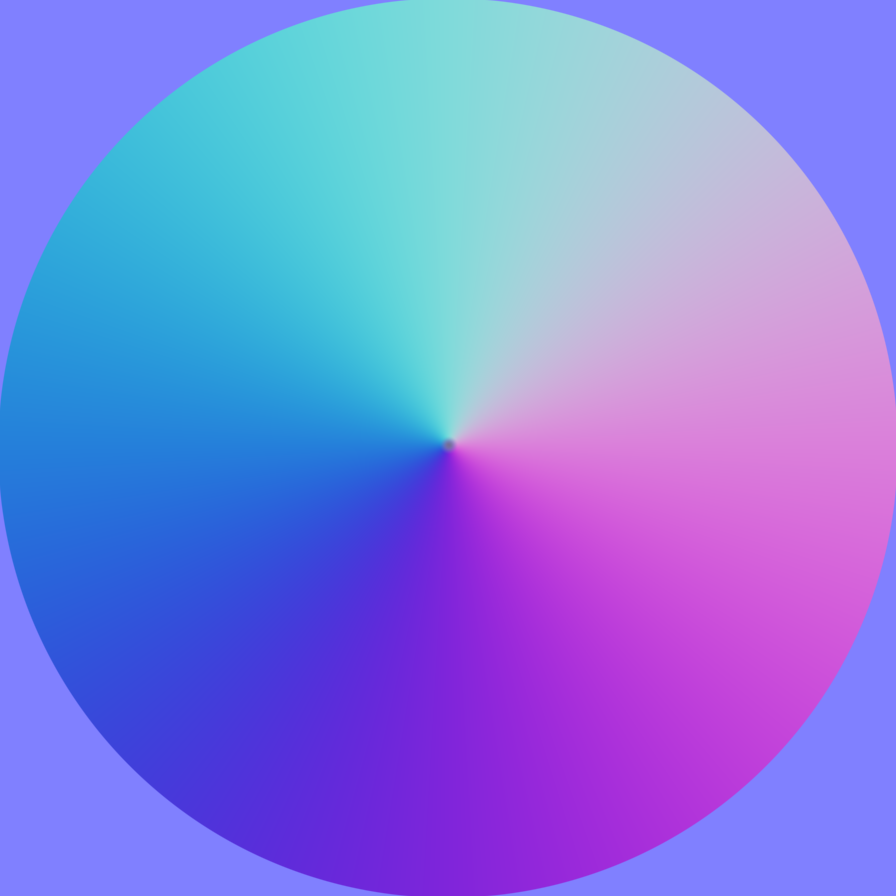
This texture map is drawn by a three.js fragment shader. Its source:

```glsl
varying vec2 vUv;

const vec2 DISC_CENTER = vec2(0.5, 0.5);
const float DISC_RADIUS = 0.502;
const float EDGE_SOFTNESS = 0.001;
const vec2 APEX = vec2(0.501, 0.503);
const float CONE_SLOPE = 1.0;
const float TIP_RADIUS = 0.011;
const float TIP_STRENGTH = 0.85;
const vec3 TIP_COLOR = vec3(0.45, 0.42, 0.52);
const vec3 FLAT_NORMAL = vec3(0.0, 0.0, 1.0);

// Surface normal of a cone, flattened smoothly at its tip
vec3 coneNormal(vec2 offset) {
  float radius = length(offset);
  vec2 outward = offset / max(radius, 0.0001);
  float tilt = CONE_SLOPE * smoothstep(0.0, TIP_RADIUS, radius);
  return normalize(vec3(outward * tilt, 1.0 / CONE_SLOPE));
}

vec3 encodeNormal(vec3 normal) {
  return normal * 0.5 + 0.5;
}

void main() {
  // Cone facing the viewer
  vec2 apexOffset = vUv - APEX;
  vec3 coneColor = encodeNormal(coneNormal(apexOffset));

  // Muted spot where all directions meet
  float tip = 1.0 - smoothstep(0.0, TIP_RADIUS, length(apexOffset));
  coneColor = mix(coneColor, TIP_COLOR, tip * TIP_STRENGTH);

  // Flat surface outside the disc
  float edgeDistance = length(vUv - DISC_CENTER) - DISC_RADIUS;
  float outside = smoothstep(-EDGE_SOFTNESS, EDGE_SOFTNESS, edgeDistance);
  vec3 color = mix(coneColor, encodeNormal(FLAT_NORMAL), outside);

  gl_FragColor = vec4(color, 1.0);
}
```
